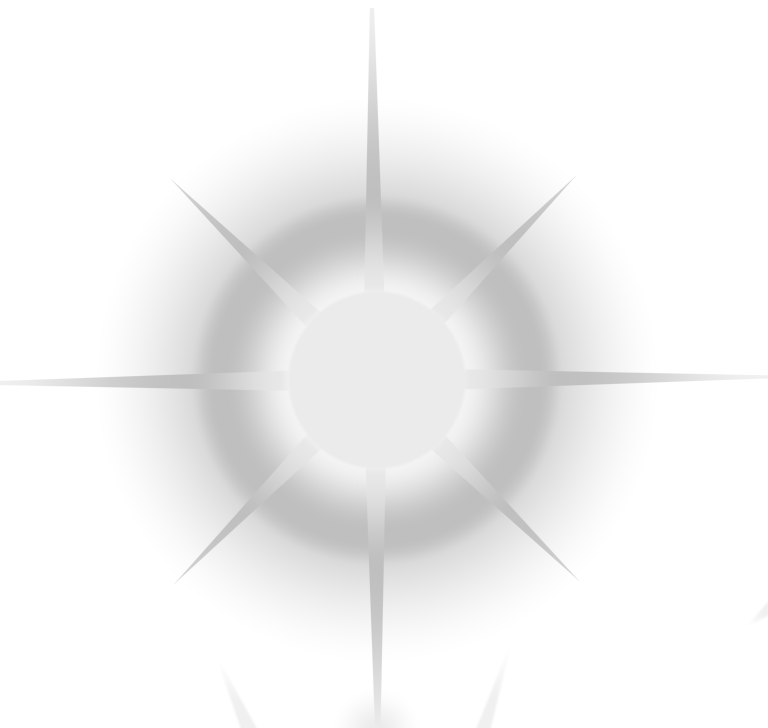
Write a Shadertoy shader that draws this background.

```glsl
// A pale disc inside a soft grey ring halo, crossed by eight tapered spikes.
// Radial ramps shade the halo; a loop rotates one spike shape around the disc.
// Faint tapered streaks and a small glow sit near the lower edges.

// Lengths are fractions of the canvas height, measured from its middle
const vec2  HALO_CENTER   = vec2(-0.0096, -0.0220);
const vec2  SPIKE_CENTER  = vec2(-0.0124, -0.0220);
const float DISC_RADIUS   = 0.1215;
const float RING_RADIUS   = 0.208;
const float SKIRT_START   = 0.240;
const float HALO_RADIUS   = 0.392;
const float SPIKE_WIDTH   = 0.0137;  // half width at the disc rim
const float SPIKE_TILT    = 0.008;   // radians
const float LONG_TAPER    = 0.618;
const float SHORT_TAPER   = 0.393;
const float VERTICAL_END  = 0.511;
const float SPIKE_DARKEST = 0.255;

// Grey levels
const float PAPER       = 1.0;
const float DISC_GREY   = 0.922;
const float RIM_GREY    = 0.955;
const float RING_GREY   = 0.750;
const float SKIRT_GREY  = 0.830;
const float ROOT_GREY   = 0.910;
const float TIP_GREY    = 0.940;
const float STREAK_GREY = 0.940;

const float QUARTER_PI = 0.785398;

// Coverage of a region whose signed distance is negative inside
float cover(float dist, float pixel) {
    return 1.0 - smoothstep(-0.5 * pixel, 0.5 * pixel, dist);
}

// Rim to dark ring, then a lighter skirt that melts into the paper
float haloGrey(float r) {
    float inner = mix(RIM_GREY, RING_GREY, smoothstep(0.118, RING_RADIUS, r));
    float t = clamp((r - SKIRT_START) / (HALO_RADIUS - SKIRT_START), 0.0, 1.0);
    float skirt = PAPER - (PAPER - SKIRT_GREY) * pow(1.0 - t, 1.5);
    return mix(inner, skirt, smoothstep(0.224, 0.258, r));
}

// Light at the root, dark in the middle, light again at the tip
float spikeGrey(float along) {
    float rise = smoothstep(DISC_RADIUS, SPIKE_DARKEST, along);
    float fall = smoothstep(SPIKE_DARKEST, VERTICAL_END + 0.02, along);
    return mix(mix(ROOT_GREY, RING_GREY, rise), TIP_GREY, fall);
}

// Triangle opening from a sharp tip towards its base
float streak(vec2 p, vec2 tip, vec2 base, float halfWidth, float pixel) {
    vec2 axis = base - tip;
    float len = length(axis);
    vec2 dir = axis / len;
    vec2 q = p - tip;
    float along = dot(q, dir);
    float across = abs(dot(q, vec2(-dir.y, dir.x)));
    float body = cover(across - halfWidth * along / len, 3.0 * pixel);
    return body * step(0.0, along) * smoothstep(0.0, 0.7 * len, along);
}

void mainImage(out vec4 fragColor, in vec2 fragCoord) {
    vec2 p = (fragCoord - 0.5 * iResolution.xy) / iResolution.y;
    float pixel = 1.5 / iResolution.y;
    float r = length(p - HALO_CENTER);
    float grey = haloGrey(r);

    // Faint streaks and glow along the lower edges
    float faint = streak(p, vec2(-0.233, -0.395), vec2(-0.182, -0.510), 0.011, pixel);
    faint = max(faint, streak(p, vec2(0.177, -0.375), vec2(0.134, -0.510), 0.010, pixel));
    faint = max(faint, streak(p, vec2(0.495, -0.363), vec2(0.540, -0.328), 0.010, pixel));
    grey = mix(grey, STREAK_GREY, faint);
    float glow = 1.0 - smoothstep(0.0, 0.065, length(p - vec2(-0.010, -0.505)));
    grey -= 0.08 * glow;

    // Eight spikes, long on the axes and short on the diagonals
    for (int i = 0; i < 8; i++) {
        float angle = float(i) * QUARTER_PI + SPIKE_TILT;
        vec2 dir = vec2(cos(angle), sin(angle));
        vec2 q = p - SPIKE_CENTER;
        float along = dot(q, dir);
        float across = abs(dot(q, vec2(-dir.y, dir.x)));
        float taper = i % 2 == 0 ? LONG_TAPER : SHORT_TAPER;
        float end = i % 4 == 2 ? VERTICAL_END : taper;
        float width = SPIKE_WIDTH * (taper - along) / (taper - DISC_RADIUS);
        float shape = cover(across - width, pixel) * cover(along - end, pixel);
        shape *= smoothstep(DISC_RADIUS - 0.01, DISC_RADIUS + 0.01, along);
        grey = mix(grey, spikeGrey(along), shape);
    }

    // Flat disc over the roots of the spikes
    grey = mix(grey, DISC_GREY, cover(r - DISC_RADIUS, 3.0 * pixel));
    fragColor = vec4(vec3(grey), 1.0);
}
```
